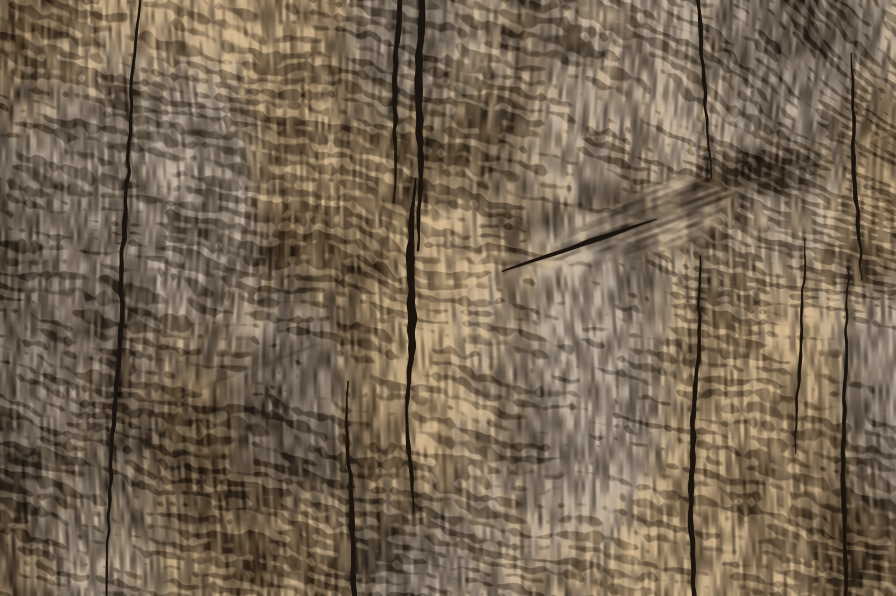
Reproduce this texture procedurally as a WebGL 2 fragment shader.

```glsl
#version 300 es
precision highp float;
// Weathered plank: vertical fibres, ragged saw marks, long cracks and a slanted knot.
uniform vec2 u_resolution;
out vec4 fragColor;

const int CRACKS = 12;
const int STAINS = 11;

// Six wood tones from crevice to bleached fibre.
const vec3 WOOD[6] = vec3[6](
  vec3(0.19, 0.15, 0.11), vec3(0.30, 0.25, 0.19), vec3(0.38, 0.33, 0.27),
  vec3(0.48, 0.42, 0.35), vec3(0.58, 0.52, 0.44), vec3(0.72, 0.65, 0.56));

// Crack end points (start.xy, end.xy) and half widths.
const vec4 CRACK_LINE[CRACKS] = vec4[CRACKS](
  vec4(0.238, 1.1, 0.168, -0.1), vec4(0.668, 1.2, 0.664, 0.66),
  vec4(0.702, 1.2, 0.708, 0.58), vec4(0.698, 0.70, 0.688, 0.30),
  vec4(0.688, 0.34, 0.692, 0.14), vec4(0.586, 0.36, 0.592, -0.2),
  vec4(1.158, 1.2, 1.190, 0.70), vec4(1.172, 0.57, 1.156, -0.2),
  vec4(1.425, 0.91, 1.440, 0.53), vec4(1.418, 0.55, 1.418, -0.2),
  vec4(1.345, 0.60, 1.338, 0.24), vec4(0.845, 0.545, 1.10, 0.632));
const float CRACK_WIDTH[CRACKS] = float[CRACKS](
  0.0035, 0.004, 0.006, 0.0065, 0.0035, 0.004,
  0.003, 0.0045, 0.0035, 0.0035, 0.0025, 0.004);

// Stains (centre.xy, radii.xy) and their change of tone.
const vec4 STAIN[STAINS] = vec4[STAINS](
  vec4(0.97, 0.65, 0.13, 0.028), vec4(1.29, 0.715, 0.12, 0.035),
  vec4(0.94, 0.525, 0.07, 0.025), vec4(0.63, 0.56, 0.05, 0.03),
  vec4(1.35, 0.64, 0.08, 0.05), vec4(0.38, 0.15, 0.10, 0.14),
  vec4(1.38, 0.20, 0.13, 0.28), vec4(1.40, 0.97, 0.14, 0.10),
  vec4(0.03, 0.50, 0.20, 0.60), vec4(0.88, 0.80, 0.10, 0.20),
  vec4(1.18, 0.80, 0.10, 0.08));
const float STAIN_TONE[STAINS] = float[STAINS](
  -2.2, -2.2, -1.4, -1.8, 1.5, -1.1, -1.1, -1.5, -0.8, 0.8, 0.6);

float hash(vec2 p) {
  return fract(sin(dot(p, vec2(127.1, 311.7))) * 43758.5453);
}

float noise(vec2 p) {
  vec2 i = floor(p), f = fract(p);
  f = f * f * (3.0 - 2.0 * f);
  return mix(mix(hash(i), hash(i + vec2(1, 0)), f.x),
             mix(hash(i + vec2(0, 1)), hash(i + vec2(1, 1)), f.x), f.y);
}

// Noise centred on zero.
float grain(vec2 p) { return noise(p) - 0.5; }

vec2 rotate(vec2 p, float angle) {
  float c = cos(angle), s = sin(angle);
  return vec2(c * p.x + s * p.y, c * p.y - s * p.x);
}

// x: distance to the segment, y: position along it.
vec2 segment(vec2 p, vec4 line) {
  vec2 ab = line.zw - line.xy, ap = p - line.xy;
  float along = clamp(dot(ap, ab) / dot(ab, ab), 0.0, 1.0);
  return vec2(length(ap - along * ab), along);
}

// Broken dark ridges left by the saw, bending down at the upper right.
float sawMarks(vec2 p, float flake) {
  float bend = max(p.x - 0.85, 0.0);
  float s = p.y + 0.2 * p.x + 0.6 * bend * bend * smoothstep(0.4, 0.9, p.y);
  float row = s * 42.0 + 1.6 * grain(p * vec2(7.0, 9.0)) + 0.5 * grain(p * 45.0);
  float wave = 0.5 * sin(6.2832 * row);
  float gaps = grain(vec2(p.x * 20.0, row)) + 0.8 * grain(p * 5.0 + 30.0);
  return smoothstep(-0.05, 0.6, wave + 1.5 * gaps + 1.3 * flake);
}

// Wedge-shaped knot in its own frame, opening along x.
float knotMask(vec2 k) {
  float halfWidth = 0.055 * smoothstep(0.0, 0.28, k.x) * smoothstep(0.42, 0.33, k.x);
  return smoothstep(-0.012, 0.012, halfWidth - abs(k.y + 0.008));
}

float stainTone(vec2 p) {
  float tone = 0.0;
  for (int i = 0; i < STAINS; i++) {
    float tilt = STAIN[i].w < 0.04 ? 0.3 : 0.0;
    vec2 d = rotate(p - STAIN[i].xy, tilt) / STAIN[i].zw;
    tone += STAIN_TONE[i] * exp(-dot(d, d));
  }
  return tone;
}

// x: open crack, y: soft shade around it.
vec2 cracks(vec2 p, float pixel) {
  vec2 q = p;
  q.x += 0.012 * grain(vec2(p.y * 7.0, p.x * 3.0)) + 0.004 * grain(p * vec2(9.0, 45.0));
  vec2 result = vec2(0.0);
  for (int i = 0; i < CRACKS; i++) {
    vec2 seg = segment(q, CRACK_LINE[i]);
    float width = CRACK_WIDTH[i] * (0.25 + 0.75 * sin(3.1416 * seg.y));
    width *= 0.75 + 0.5 * noise(p * vec2(20.0, 60.0));
    result.x = max(result.x, 1.0 - smoothstep(width - pixel, width + pixel, seg.x));
    result.y = max(result.y, exp(-seg.x / 0.007));
  }
  return result;
}

vec3 woodColour(float tone) {
  vec3 colour = WOOD[0] * (1.0 + 0.3 * min(tone, 0.0));
  for (int i = 1; i < 6; i++)
    colour = mix(colour, WOOD[i], clamp(tone - float(i - 1), 0.0, 1.0));
  return colour * (1.0 + 0.08 * clamp(tone - 5.0, 0.0, 1.5));
}

void main() {
  vec2 p = gl_FragCoord.xy / u_resolution.y;
  vec2 fibre = p + vec2(0.05 * grain(p * 3.0), 0.0);
  vec2 knot = rotate(p - vec2(0.845, 0.545), 0.354);
  float inKnot = knotMask(knot);

  // Fibres run upright, but follow the axis of the knot inside it.
  float flake = grain(fibre * vec2(95.0, 32.0));
  float fine = mix(grain(fibre * vec2(170.0, 38.0)), grain(knot * vec2(28.0, 160.0)), inKnot);
  float broad = grain(fibre * vec2(15.0, 1.8));
  float patches = grain(p * 4.0 + 7.0) + 0.6 * grain(p * 11.0);

  float tone = 3.6 + 3.2 * fine + 2.4 * flake + 1.8 * broad + 1.8 * patches;
  tone -= 2.0 * sawMarks(p, flake) * (1.0 - 0.7 * inKnot);
  tone += stainTone(p + 0.03 * vec2(grain(p * 25.0), grain(p * 25.0 + 50.0)));
  tone -= 0.6 * inKnot;

  vec2 crack = cracks(p, 0.7 / u_resolution.y);
  tone = mix(tone - 1.0 * crack.y, -1.6, crack.x);

  // Ochre and grey drifts.
  float warmth = smoothstep(0.3, 0.75, noise(p * vec2(6.0, 3.0) + 12.0) + 0.25 * flake);
  vec3 tint = mix(vec3(0.98, 1.0, 1.05), vec3(1.04, 1.0, 0.91), warmth);
  fragColor = vec4(woodColour(tone) * tint, 1.0);
}
```
